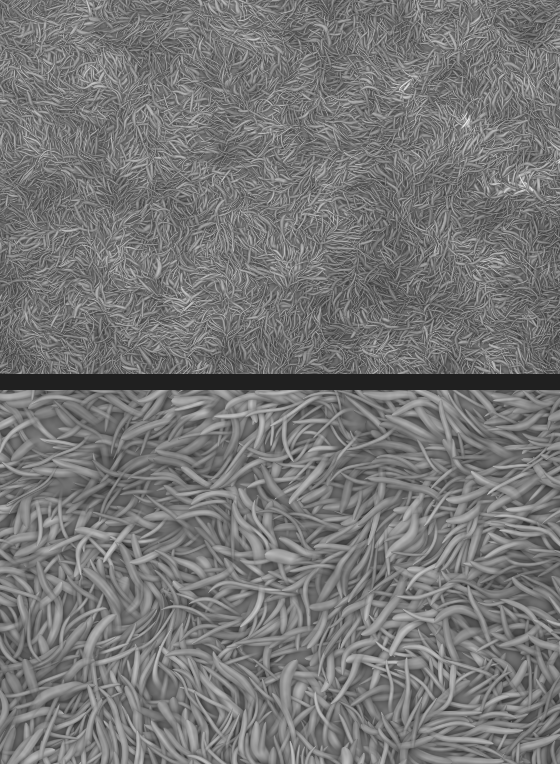
Top: the whole. Bottom: its middle third, enlarged.
Give the GLSL for this texture, as a Shadertoy shader.

```glsl
// Draws a grey shaggy carpet of short, curled and overlapping yarn fibres.

float hash(vec2 p) {
    return fract(sin(dot(p, vec2(127.1, 311.7))) * 43758.5453);
}

float noise(vec2 p) {
    vec2 i = floor(p), f = fract(p);
    f = f * f * (3.0 - 2.0 * f);
    return mix(mix(hash(i), hash(i + vec2(1, 0)), f.x),
               mix(hash(i + vec2(0, 1)), hash(i + vec2(1, 1)), f.x), f.y);
}

mat2 rotation(float a) {
    float c = cos(a), s = sin(a);
    return mat2(c, s, -s, c);
}

// Lays one fibre, rooted at centre, over the tone beneath it
float layFibre(float tone, vec2 p, vec2 centre, vec2 id, float pixel) {
    float tint = hash(id + 3.7);

    // Neighbouring fibres lean alike, in clumps
    float angle = 2.0 + 4.6 * (noise(centre * 11.0) - 0.5) + 1.7 * (hash(id + 9.2) - 0.5);
    angle += 0.5 * smoothstep(1.0, 0.1, centre.x);
    vec2 along = vec2(cos(angle), sin(angle));
    vec2 across = vec2(-along.y, along.x);
    vec2 q = vec2(dot(p - centre, along), dot(p - centre, across));

    // Bend into an arc with a slight S curl
    float bend = 26.0 * (hash(id + 5.1) - 0.5);
    float curl = 500.0 * (hash(id + 6.4) - 0.5);
    float slope = 2.0 * bend * q.x + 3.0 * curl * q.x * q.x;
    q.y = (q.y - bend * q.x * q.x - curl * q.x * q.x * q.x) / sqrt(1.0 + slope * slope);

    // Body with a blunt tip
    float size = hash(id + 2.8);
    float halfLength = mix(0.014, 0.032, hash(id + 1.3));
    float t = min(abs(q.x) / halfLength, 1.0);
    float halfWidth = mix(0.0016, 0.0046, size * size) * sqrt(1.0 - t * t * t * t);
    float d = max(abs(q.y) - halfWidth, abs(q.x) - halfLength);
    if (d > 0.012) return tone;

    // The root end sinks into the pile
    float rise = smoothstep(-1.0, -0.2, q.x / halfLength);

    // Soft contact shadow, then the rounded and lit strand
    tone *= 1.0 - 0.21 * rise * exp(-max(d, 0.0) / 0.0024) * (1.0 - t * t * t * t);
    float s = clamp(q.y / max(halfWidth, 0.0005), -1.0, 1.0);
    float strand = 0.575 + 0.13 * (tint - 0.5) + 0.15 * (noise(centre * 26.0 + 7.0) - 0.5);
    strand += 0.07 * s * dot(across, vec2(-0.5, 0.85));
    strand += 0.09 * (noise(vec2(q.x * 70.0, q.y * 600.0) + id) - 0.5);
    strand *= 1.0 - 0.17 * s * s;
    strand += 0.04 * exp(-6.0 * s * s);

    // A few bleached tufts towards the right
    float tuft = smoothstep(0.84, 0.93, noise(centre * 12.0 + 31.0));
    strand += 0.24 * tuft * smoothstep(0.9, 1.3, centre.x) * step(0.4, tint);

    float cover = 1.0 - smoothstep(-0.8 * pixel, 0.8 * pixel, d);
    return mix(tone, strand, cover * rise);
}

void mainImage(out vec4 fragColor, in vec2 fragCoord) {
    float pixel = 1.0 / iResolution.y;
    vec2 uv = fragCoord * pixel;

    // Crimp the pile so that no strand runs true
    vec2 p = uv + 0.012 * (vec2(noise(uv * 32.0), noise(uv * 32.0 + 53.0)) - 0.5);
    float tone = 0.42 + 0.08 * noise(p * 90.0);

    // Turned grids of scattered fibres, from the bottom of the pile up
    const float cell = 0.036;
    for (int layer = 0; layer < 13; layer++) {
        float k = float(layer);
        mat2 turn = rotation(k * 0.61);
        vec2 home = floor(turn * p / cell + k * 0.37);
        for (int y = -1; y <= 1; y++) {
            for (int x = -1; x <= 1; x++) {
                vec2 id = home + vec2(x, y);
                vec2 seed = id + k * 17.3;
                vec2 jitter = vec2(hash(seed), hash(seed + 41.5));
                vec2 centre = (id + jitter - k * 0.37) * cell * turn;
                tone = layFibre(tone, p, centre, seed, pixel);
            }
        }
    }

    // Uneven pile, a paler upper left and fine lint
    tone *= 1.0 + 0.17 * (noise(uv * 10.0 + 4.0) - 0.5) + 0.10 * (noise(uv * 3.0) - 0.5);
    tone += 0.03 * (uv.y - 0.5) - 0.015 * (uv.x - 0.75);
    tone += 0.04 * (noise(uv * 260.0) - 0.5);
    fragColor = vec4(vec3(clamp(tone, 0.0, 1.0)), 1.0);
}
```
